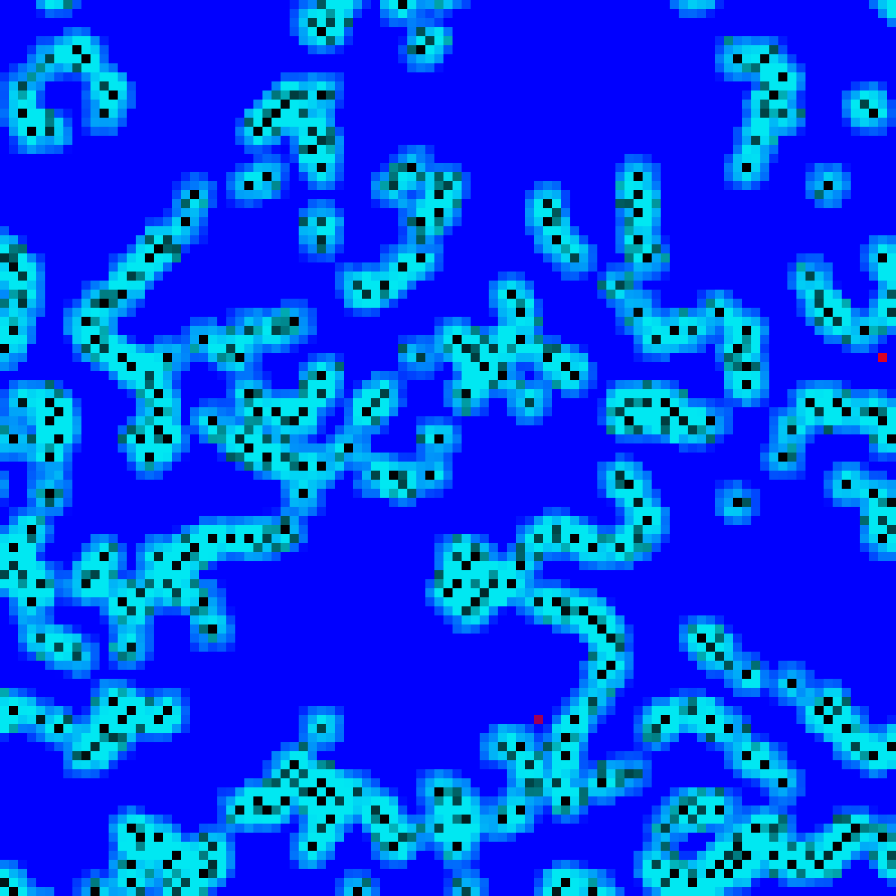
This pattern is drawn by a three.js fragment shader. Its source:

```glsl
// Mosaic of square cells: winding cyan colonies with dark nuclei on pure blue.
// Nuclei are scattered along noise contours; each one adds a soft glow, and
// the summed, grainy glow sets the colour of a cell.
varying vec2 vUv;

const float CELLS = 99.0;

float hash(vec2 p) {
  vec3 q = fract(vec3(p.xyx) * 0.1031);
  q += dot(q, q.yzx + 33.33);
  return fract((q.x + q.y) * q.z);
}

float noise(vec2 p) {
  vec2 i = floor(p);
  vec2 f = fract(p);
  f = f * f * (3.0 - 2.0 * f);
  float low = mix(hash(i), hash(i + vec2(1.0, 0.0)), f.x);
  float high = mix(hash(i + vec2(0.0, 1.0)), hash(i + vec2(1.0, 1.0)), f.x);
  return mix(low, high, f.y);
}

float height(vec2 p) {
  return 0.8 * noise(p / 7.6) + 0.2 * noise(p / 4.2 + 40.0) - 0.5;
}

// Contour lines of even width, broken into strands and islands
bool onStrand(vec2 cell) {
  vec2 p = mat2(0.8, 0.6, -0.6, 0.8) * cell + 200.0;
  float h = height(p);
  vec2 slope = vec2(height(p + vec2(1.0, 0.0)), height(p + vec2(0.0, 1.0))) - h;
  return abs(h) < 1.08 * max(length(slope), 0.014) && noise(p / 11.0 + 90.0) > 0.27;
}

// A nucleus beats its four neighbours, so two never share an edge
bool isNucleus(vec2 cell) {
  vec2 c = cell + 300.0;
  float own = hash(c);
  if (own < hash(c + vec2(1.0, 0.0)) || own < hash(c - vec2(1.0, 0.0))) return false;
  if (own < hash(c + vec2(0.0, 1.0)) || own < hash(c - vec2(0.0, 1.0))) return false;
  return onStrand(cell);
}

vec3 cellColor(vec2 cell) {
  float glow = 0.0;
  bool nucleus = false;
  for (int y = -2; y <= 2; y++) {
    for (int x = -2; x <= 2; x++) {
      vec2 offset = vec2(float(x), float(y));
      if (isNucleus(cell + offset)) {
        glow += exp(-0.28 * dot(offset, offset));
        if (x == 0 && y == 0) nucleus = true;
      }
    }
  }

  float chance = hash(cell + 517.0);
  float shade = hash(cell + 731.0);
  float grain = hash(cell + 953.0);

  // Uneven glow: small patches plus grain in every cell
  glow *= mix(0.45, 1.2, noise(cell / 2.3 + 60.0)) * mix(0.7, 1.3, grain);

  // Blue through azure to cyan
  float green = 0.91 * sqrt(clamp((glow - 0.09) / 0.75, 0.0, 1.0));
  vec3 color = vec3(0.0, green, 1.0 - 0.06 * green * green);

  // Dark nuclei and scattered teal cells
  vec3 teal = vec3(0.0, 0.9, 0.94);
  if (nucleus) color = teal * 0.3 * smoothstep(0.5, 0.9, shade);
  else if (glow > 0.3 && chance < 0.15) color = teal * mix(0.35, 0.78, shade);

  // Rare red sparks on the open ground
  if (glow < 0.1 && chance > 0.9997) color = mix(vec3(0.3, 0.0, 0.6), vec3(0.9, 0.0, 0.1), shade);
  return color;
}

void main() {
  // Blend the nearest cells only in a narrow band at their borders
  vec2 p = vUv * CELLS - 0.5;
  vec2 corner = floor(p);
  vec2 blend = smoothstep(0.45, 0.55, fract(p));
  vec3 color = vec3(0.0);
  for (int y = 0; y < 2; y++) {
    for (int x = 0; x < 2; x++) {
      vec2 side = vec2(float(x), float(y));
      vec2 share = mix(1.0 - blend, blend, side);
      float weight = share.x * share.y;
      if (weight > 0.0) color += weight * cellColor(corner + side);
    }
  }
  gl_FragColor = vec4(color, 1.0);
}
```
